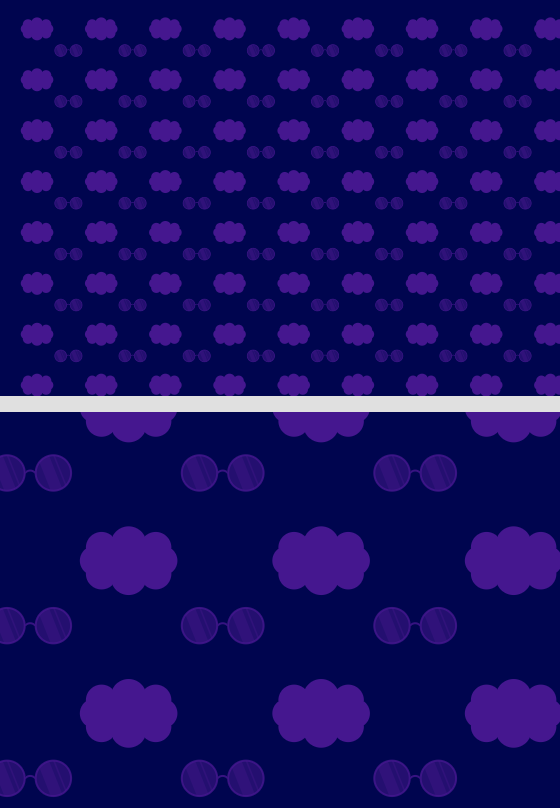
Top, the full canvas; bottom, a detail of the centre.
This pattern is drawn by a WebGL 1 fragment shader. Its source:

```glsl
precision mediump float;
// Rows of purple scalloped clouds alternating with small round spectacles on navy.
uniform vec2 u_resolution;

#define CANVAS_WIDTH 768.0
#define CELL vec2(88.0, 69.8)
#define MARGIN vec2(26.0, 20.0)
#define CLOUD_POS vec2(24.8, 19.6)
#define GLASSES_POS vec2(67.8, 49.3)
#define LENS_RADIUS 8.1
#define LENS_OFFSET 10.6
#define RIM_WIDTH 0.9
#define NAVY vec3(0.00, 0.02, 0.31)
#define PURPLE vec3(0.27, 0.09, 0.56)
#define LENS_DARK vec3(0.14, 0.06, 0.44)
#define LENS_LIGHT vec3(0.19, 0.07, 0.48)

// Antialiased coverage of a signed distance; px is the size of one pixel.
float coverage(float d, float px) {
  return clamp(0.5 - d / px, 0.0, 1.0);
}

// Mirrored ring of eight round lobes around a solid core.
float cloudDistance(vec2 p) {
  p.x = abs(p.x);
  float d = length(p) - 10.0;
  for (int i = 0; i < 5; i++) {
    float angle = float(i) * 0.7853982;
    float diagonal = sin(2.0 * angle);
    float upright = cos(angle) * cos(angle);
    vec2 center = vec2(15.5 * sin(angle), 7.5 * cos(angle));
    center *= 1.0 + 0.13 * diagonal * diagonal;
    float radius = mix(6.8, 8.2, upright * upright);
    d = min(d, length(p - center) - radius);
  }
  return d;
}

// Shallow arch joining the two lenses.
float bridgeDistance(vec2 p) {
  float arch = abs(length(p + vec2(0.0, 1.9)) - 3.0) - 0.5 * RIM_WIDTH;
  return max(arch, max(abs(p.x) - 2.7, -0.6 - p.y));
}

vec3 drawGlasses(vec3 color, vec2 p, float px) {
  vec2 q = vec2(p.x - (p.x < 0.0 ? -LENS_OFFSET : LENS_OFFSET), p.y);
  float lens = length(q) - LENS_RADIUS;

  // Slanted reflections across the glass
  float slant = (q.x + 0.4 * q.y) / 1.077;
  float band = coverage(abs(slant + 1.5) - 2.6, px);
  float streak = coverage(abs(slant - 3.2) - 0.35, px);
  vec3 glass = mix(LENS_DARK, LENS_LIGHT, max(band, streak));
  color = mix(color, glass, coverage(lens, px));

  // Rims and bridge
  float rim = abs(lens) - 0.5 * RIM_WIDTH;
  float frame = min(rim, bridgeDistance(p));
  return mix(color, PURPLE, 0.8 * coverage(frame, px));
}

void main() {
  // Canvas units measured from the top left, with y pointing down
  float px = CANVAS_WIDTH / u_resolution.x;
  vec2 pos = vec2(gl_FragCoord.x, u_resolution.y - gl_FragCoord.y) * px - MARGIN;
  vec2 cell = mod(pos, CELL);
  float inside = step(0.0, min(pos.x, pos.y));

  // Motif coordinates with y pointing up
  vec2 flip = vec2(1.0, -1.0);
  vec3 color = drawGlasses(NAVY, (cell - GLASSES_POS) * flip, px);
  float cloud = cloudDistance((cell - CLOUD_POS) * flip);
  color = mix(color, PURPLE, coverage(cloud, px));

  gl_FragColor = vec4(mix(NAVY, color, inside), 1.0);
}
```
